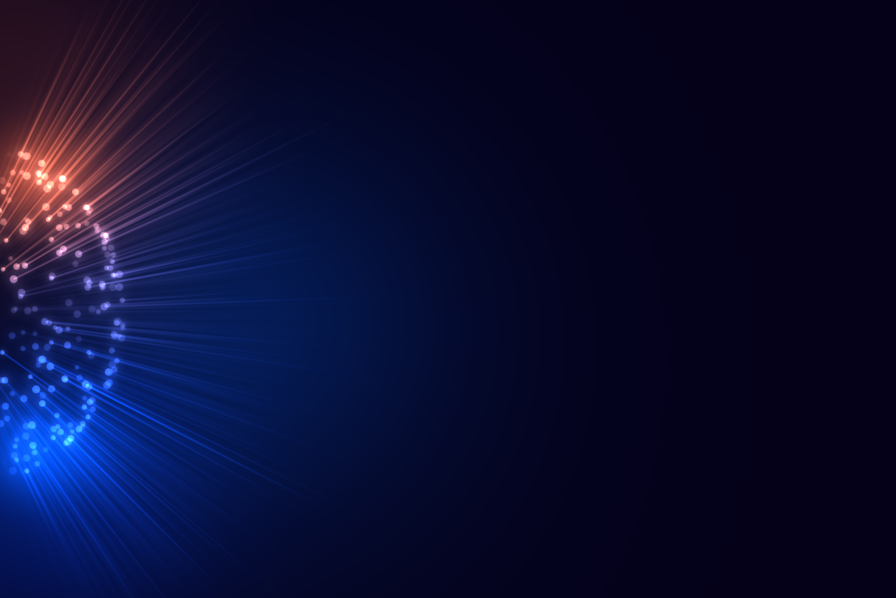
This background is drawn by a Shadertoy shader. Its source:

```glsl
// A fan of glowing optical fibres spreads from beyond the left edge over deep navy.
// Soft Gaussian glows form the backdrop; layered angular cells scatter the fibres
// and their lit tips, and gradient noise adds fine streaks between them.

const vec2 HUB = vec2(-0.09, 0.477);
const float RING_RADIUS = 0.297;
const float FIBRES_PER_RADIAN = 9.0;
const int LAYERS = 9;

const vec3 NIGHT = vec3(0.014, 0.003, 0.095);
const vec3 COPPER = vec3(0.82, 0.41, 0.27);
const vec3 LILAC = vec3(0.42, 0.40, 0.76);
const vec3 AZURE = vec3(0.03, 0.30, 0.98);

vec3 hash3(vec2 p) {
    vec3 q = fract(p.xyx * vec3(0.1031, 0.1030, 0.0973));
    q += dot(q, q.yxz + 33.33);
    return fract((q.xxy + q.yxx) * q.zyx);
}

float gradientDot(vec2 cell, vec2 offset) {
    float turn = 6.2832 * hash3(cell + 71.0).x;
    return dot(vec2(cos(turn), sin(turn)), offset);
}

float gradientNoise(vec2 p) {
    vec2 i = floor(p), f = fract(p);
    vec2 u = f * f * f * (f * (f * 6.0 - 15.0) + 10.0);
    vec2 e = vec2(1.0, 0.0);
    float low = mix(gradientDot(i, f), gradientDot(i + e.xy, f - e.xy), u.x);
    float high = mix(gradientDot(i + e.yx, f - e.yx), gradientDot(i + e.xx, f - e.xx), u.x);
    return mix(low, high, u.y);
}

float glow(vec2 p, vec2 centre, vec2 size) {
    vec2 q = (p - centre) / size;
    return exp(-dot(q, q));
}

// Copper above, lilac in the middle, azure below; distance cools the centre
vec3 fibreColor(float angle, float radius) {
    float s = sin(angle);
    vec3 tint = mix(AZURE, LILAC, smoothstep(-0.45, 0.12, s));
    tint = mix(tint, COPPER, smoothstep(0.15, 0.72, s));
    float cooling = smoothstep(0.3, 0.6, radius) * (1.0 - smoothstep(0.15, 0.7, s));
    return mix(tint, vec3(0.08, 0.24, 0.72), cooling);
}

vec3 backdrop(vec2 p) {
    vec3 col = NIGHT;
    col += vec3(0.0, 0.075, 0.17) * glow(p, vec2(0.40, 0.47), vec2(0.32, 0.30));
    col += vec3(0.0, 0.025, 0.06) * glow(p, vec2(0.50, 0.38), vec2(0.48, 0.55));
    col += vec3(0.15, 0.06, 0.02) * glow(p, vec2(0.02, 0.85), vec2(0.26, 0.30));
    col += vec3(0.0, 0.07, 0.25) * glow(p, vec2(0.06, 0.14), vec2(0.28, 0.22));
    // Hot spots along the ring of tips
    col += vec3(0.48, 0.20, 0.08) * glow(p, vec2(0.07, 0.70), vec2(0.10, 0.08));
    col += vec3(0.0, 0.22, 0.55) * glow(p, vec2(0.06, 0.25), vec2(0.11, 0.08));
    return col;
}

// x: strand brightness, y: tip brightness of one fibre
vec2 fibre(float radius, float across, vec3 rnd, float px) {
    float tip = RING_RADIUS * (1.0 - 0.62 * rnd.y * rnd.y);
    float reach = mix(0.42, 0.80, rnd.z);
    float t = clamp((radius - tip) / (reach - tip), 0.0, 1.0);
    float strand = 1.0 - smoothstep(0.0, 0.0014 + px, across);
    strand *= pow(1.0 - t, 1.4) * smoothstep(tip - px, tip + px, radius);
    float level = fract(rnd.x * 17.0 + rnd.y * 5.0);
    float d = length(vec2(radius - tip, across));
    float size = mix(0.0035, 0.0065, rnd.z);
    float dot_ = 1.0 - smoothstep(size - px, size + px, d);
    float halo = 0.25 * exp(-d * d / (5.0 * size * size));
    return vec2(strand * mix(0.08, 0.95, level * level), (dot_ + halo) * mix(0.3, 1.0, level));
}

vec2 fibreFan(float angle, float radius, float px) {
    vec2 light = vec2(0.0);
    for (int layer = 0; layer < LAYERS; layer++) {
        float shift = float(layer) * 0.37;
        float cell = floor(angle * FIBRES_PER_RADIAN + shift);
        for (int k = -1; k <= 1; k++) {
            float id = cell + float(k);
            vec3 rnd = hash3(vec2(id + 50.0, float(layer) * 13.0 + 7.0));
            float axis = (id + rnd.x - shift) / FIBRES_PER_RADIAN;
            float inFan = 1.0 - smoothstep(1.08, 1.22, abs(axis));
            light += inFan * fibre(radius, radius * abs(angle - axis), rnd, px);
        }
    }
    return light;
}

void mainImage(out vec4 fragColor, in vec2 fragCoord) {
    float px = 1.0 / iResolution.y;
    vec2 p = fragCoord * px;
    vec2 q = p - HUB;
    float radius = length(q);
    float angle = atan(q.y, q.x);
    vec3 tint = fibreColor(angle, radius);

    // Fine haze of streaks between the individual fibres
    float streak = 0.5 + gradientNoise(vec2(angle * 55.0, radius * 3.0));
    float haze = smoothstep(0.08, 0.30, radius) * (1.0 - smoothstep(0.28, 0.66, radius));
    haze *= 1.0 - smoothstep(0.95, 1.3, abs(angle));

    vec2 light = fibreFan(angle, radius, px);
    float poles = mix(0.55, 1.0, smoothstep(0.05, 0.6, abs(sin(angle))));
    vec3 col = backdrop(p);
    col += tint * haze * streak * 0.20 * poles;
    col += tint * light.x * 0.55 * poles;
    col += mix(tint, vec3(0.9, 0.85, 0.95), 0.25) * light.y * 0.75 * poles;
    fragColor = vec4(min(col, 1.0), 1.0);
}
```
